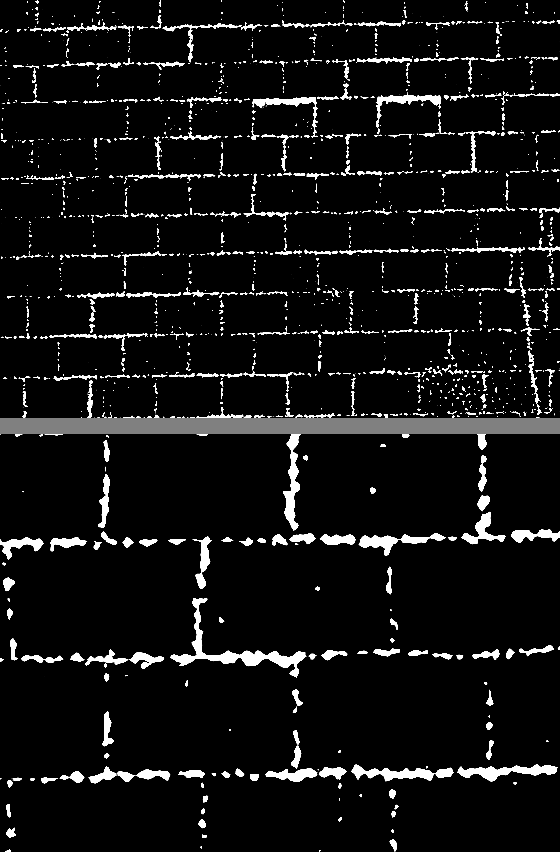
Top: the whole. Bottom: its middle third, enlarged.
A Shadertoy shader for this texture:

```glsl
// A dark brick wall in running bond, cut to pure black and white.
// Each mortar joint, cap, speck and crack is a signed width in canvas heights;
// gradient noise frays the widths and the largest one decides the tone.

float hash(vec2 p) {
    return fract(sin(dot(p, vec2(127.1, 311.7))) * 43758.5);
}

float cornerSlope(vec2 cell, vec2 offset) {
    float angle = 6.2832 * hash(cell);
    return dot(vec2(cos(angle), sin(angle)), offset);
}

float gradientNoise(vec2 p) {
    vec2 i = floor(p), f = fract(p);
    vec2 s = f * f * f * (f * (f * 6.0 - 15.0) + 10.0);
    vec2 e = vec2(1.0, 0.0);
    float low = mix(cornerSlope(i, f), cornerSlope(i + e, f - e), s.x);
    float high = mix(cornerSlope(i + e.yx, f - e.yx), cornerSlope(i + 1.0, f - 1.0), s.x);
    return mix(low, high, s.y);
}

void mainImage(out vec4 fragColor, in vec2 fragCoord) {
    float pixel = 1.0 / iResolution.y;
    vec2 p = fragCoord * pixel;
    p.y = 1.0 - p.y;  // count courses from the top
    vec2 q = p + 0.004 * vec2(gradientNoise(p * 14.0), gradientNoise(p * 14.0 + 40.0));

    // Courses tilt slightly and grow taller downwards
    float depth = q.y + 0.015 * (q.x - 0.52) - 0.063;
    float rowHeight = sqrt(0.00743 + 0.00292 * depth);
    float level = (rowHeight - 0.0862) / 0.00146;
    float row = floor(level) + 1.0;
    float joint = floor(level + 0.5);
    float bedDistance = abs(level - joint) * rowHeight;
    float belowTop = fract(level) * rowHeight;

    // Bricks, shifted by half in every other course
    float brickWidth = 0.1463 + 0.0011 * row;
    float u = (q.x - 0.53) / brickWidth - 0.5 * mod(row, 2.0);
    float brick = floor(u);
    float side = floor(u + 0.5);
    float headDistance = abs(u - side) * brickWidth;

    // Mortar fades at the left margin and in the lower right corner
    float corner = smoothstep(0.95, 1.1, p.x) * smoothstep(0.75, 0.85, p.y);
    float mortar = smoothstep(-0.05, 0.3, p.x) * (1.0 - 0.8 * corner)
                 + 0.6 * gradientNoise(p * 3.0 + 7.0);
    float grain = gradientNoise(p * 125.0);
    float ragged = gradientNoise(p * 60.0);

    // Bed and head joints, broken into solid and crumbling stretches
    float bed = 0.0019 * mortar - 0.0003 + 0.007 * grain - bedDistance
              + 0.005 * gradientNoise(vec2(q.x * 7.0, joint * 5.3 + 0.4));
    float head = 0.0013 * mortar - 0.0014 + 0.01 * grain - headDistance
               + 0.004 * pow(hash(vec2(side, row)), 3.0)
               + 0.003 * gradientNoise(p * 20.0 + 3.0);

    // Lime hanging over the brick tops, thickest on two bricks of one course
    float heavy = row == 3.0 && abs(brick - 1.0) == 1.0 ? 1.0 : 0.0;
    float drip = max(0.0, gradientNoise(vec2(q.x * 11.0, row * 3.7 + 0.3)));
    float cap = 0.019 * drip * hash(vec2(brick, row + 0.5)) * mortar - 0.001
              + 0.015 * heavy + 0.012 * ragged + 0.006 * grain - belowTop;
    head += 0.0025 * heavy;

    // Specks gather in patches and along the joints
    float nearJoint = exp(-min(bedDistance, headDistance) / 0.008);
    float patches = gradientNoise(p * 6.0) + 0.6 * gradientNoise(p * 22.0 + 5.0);
    float speck = 0.03 * (gradientNoise(p * 115.0 + 9.0) - 0.64 + 0.2 * nearJoint
                + 0.35 * patches + 0.13 * corner);

    // Upright crack and a short streak by the right edge
    float crackX = 1.246 + 0.04 * smoothstep(0.6, 1.0, p.y) + 0.012 * gradientNoise(p * 9.0);
    float crack = mix(-0.01, 0.003, smoothstep(0.52, 0.7, p.y))
                + 0.014 * grain + 0.006 * ragged - abs(p.x - crackX);
    float streak = 0.002 + 0.012 * grain
                 - length(vec2(q.x - 1.318, max(abs(p.y - 0.6) - 0.08, 0.0)));

    // Crisp threshold with a narrow smooth edge
    float white = max(max(max(bed, head), max(cap, speck)), max(crack, streak));
    fragColor = vec4(vec3(smoothstep(-0.15 * pixel, 0.15 * pixel, white)), 1.0);
}
```
